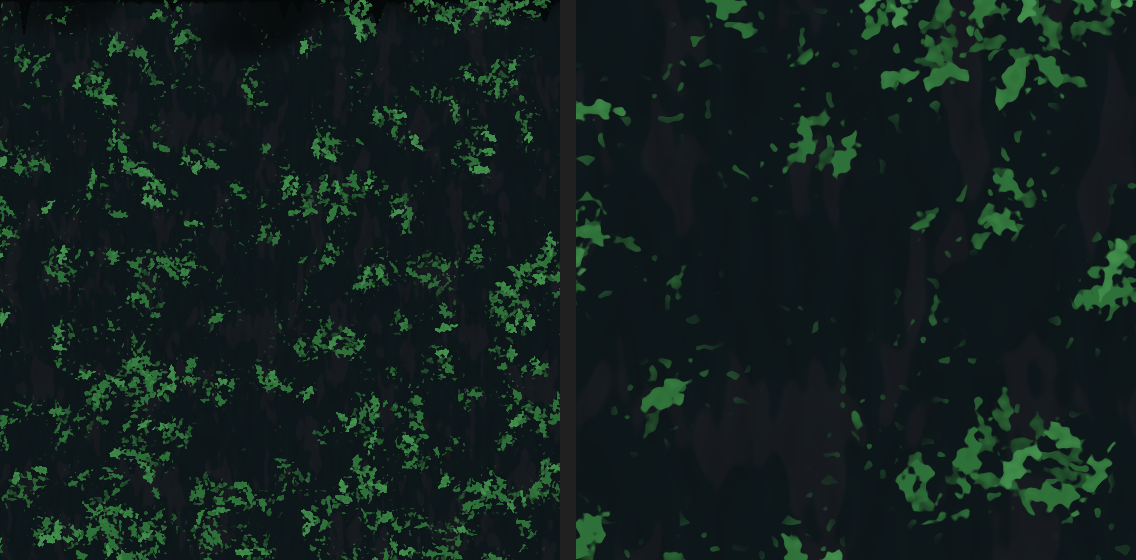
Left: the whole. Right: its middle third, enlarged.
A Shadertoy shader for this texture:

```glsl
const vec3 NIGHT = vec3(0.051, 0.086, 0.098);
const vec3 SLATE = vec3(0.098, 0.108, 0.126);
const vec3 SOOT = vec3(0.020, 0.030, 0.032);
const vec3 LEAF_DARK = vec3(0.090, 0.190, 0.125);
const vec3 LEAF_MID = vec3(0.182, 0.440, 0.222);
const vec3 LEAF_LIGHT = vec3(0.270, 0.570, 0.310);

float hash(vec2 p) {
    vec3 q = fract(vec3(p.xyx) * 0.1031);
    q += dot(q, q.yzx + 33.33);
    return fract((q.x + q.y) * q.z);
}

vec2 gradientAt(vec2 cell) {
    float angle = 6.2832 * hash(cell + 17.0);
    return vec2(cos(angle), sin(angle));
}

float gradientNoise(vec2 p) {
    vec2 i = floor(p), f = p - i;
    vec2 u = f * f * f * (f * (f * 6.0 - 15.0) + 10.0);
    vec2 e = vec2(1.0, 0.0);
    float low = mix(dot(gradientAt(i), f), dot(gradientAt(i + e), f - e), u.x);
    float high = mix(dot(gradientAt(i + e.yx), f - e.yx),
                     dot(gradientAt(i + 1.0), f - 1.0), u.x);
    return mix(low, high, u.y);
}

// Small clumps, slightly thicker towards the ground
float ivyDensity(vec2 p) {
    return 0.9 * gradientNoise(p * 15.0 + 3.7) + 0.28 * gradientNoise(p * 5.0 + 41.3)
         + 0.14 * (0.45 - p.y);
}

vec3 leafColor(float tone) {
    vec3 color = mix(LEAF_DARK, LEAF_MID, smoothstep(0.0, 0.6, tone));
    return mix(color, LEAF_LIGHT, smoothstep(0.75, 1.2, tone));
}

// Pointed leaf: negative inside, tapering to both ends
float leafDistance(vec2 p, float angle, float halfLength, float halfWidth) {
    float c = cos(angle), s = sin(angle);
    vec2 q = vec2(c * p.x + s * p.y, c * p.y - s * p.x);
    float t = q.x / halfLength;
    return abs(q.y) - halfWidth * (1.0 - t * t);
}

// One jittered leaf per cell, kept where the growth is dense
vec3 addLeaves(vec3 color, vec2 p, float cells, float seed, float brightness, float ragged) {
    vec2 home = floor(p * cells);
    for (int y = -1; y <= 1; y++)
    for (int x = -1; x <= 1; x++) {
        vec2 cell = home + vec2(x, y);
        vec2 key = cell + seed;
        vec2 center = (cell + vec2(hash(key + 5.1), hash(key + 9.7))) / cells;
        float chance = 0.85 * smoothstep(-0.02, 0.36, ivyDensity(center));
        if (hash(key + 23.9) > chance) continue;
        float halfLength = mix(0.45, 0.84, hash(key + 31.3)) / cells;
        float halfWidth = mix(0.19, 0.32, hash(key + 47.1)) / cells;
        float d = leafDistance(p - center, 6.2832 * hash(key + 61.7), halfLength, halfWidth);
        float mask = smoothstep(0.001, -0.001, d + ragged / cells);
        float tone = brightness * mix(0.5, 1.15, hash(key + 73.3)) - 0.6 * ragged;
        color = mix(color, leafColor(tone), mask);
    }
    return color;
}

// Dark wall with faint upright weathering
vec3 wallColor(vec2 p) {
    float patches = gradientNoise(p * vec2(24.0, 11.0) + 80.0)
                  + 0.5 * gradientNoise(p * vec2(85.0, 34.0));
    vec3 color = mix(NIGHT, SLATE, 0.75 * smoothstep(0.15, 0.32, patches));
    return color * (1.0 + 0.12 * gradientNoise(p * vec2(75.0, 22.0) + 7.0));
}

// Soot along the top edge, running down in narrow drips
float sootMask(vec2 p, float top) {
    float depth = top - p.y;
    float run = max(gradientNoise(vec2(p.x * 38.0, 2.4)), 0.0);
    float reach = 0.005 + 0.006 * gradientNoise(vec2(p.x * 90.0, 6.3)) + 0.45 * run * run * run;
    float drips = smoothstep(0.003, -0.003, depth - reach);
    float stain = gradientNoise(vec2(p.x * 5.0 + 2.0, p.y * 6.0)) - 5.0 * depth;
    return max(drips, 0.7 * smoothstep(-0.25, 0.20, stain));
}

void mainImage(out vec4 fragColor, in vec2 fragCoord) {
    vec2 p = fragCoord / iResolution.y;
    float density = ivyDensity(p);
    float grain = gradientNoise(p * 165.0);
    float ragged = 0.34 * grain + 0.20 * gradientNoise(p * 80.0 + 12.0) + 0.02;

    vec3 color = wallColor(p);
    color = mix(color, SOOT, sootMask(p, 1.0));

    // Loose fragments around the clumps
    float crumbs = smoothstep(0.31, 0.40, gradientNoise(p * 125.0 + 55.0));
    crumbs *= smoothstep(-0.12, 0.18, density);
    color = mix(color, leafColor(0.38), crumbs);

    // Small dim leaves below, larger bright ones above
    color = addLeaves(color, p, 62.0, 130.0, 0.45, ragged + 0.03);
    color = addLeaves(color, p, 40.0, 310.0, 0.98, ragged);

    // Solid foliage in the thickest places
    float thicket = smoothstep(0.60, 0.64, density + 0.35 * gradientNoise(p * 65.0 + 9.0));
    color = mix(color, leafColor(0.85 + 0.5 * grain), thicket);

    fragColor = vec4(color, 1.0);
}
```
